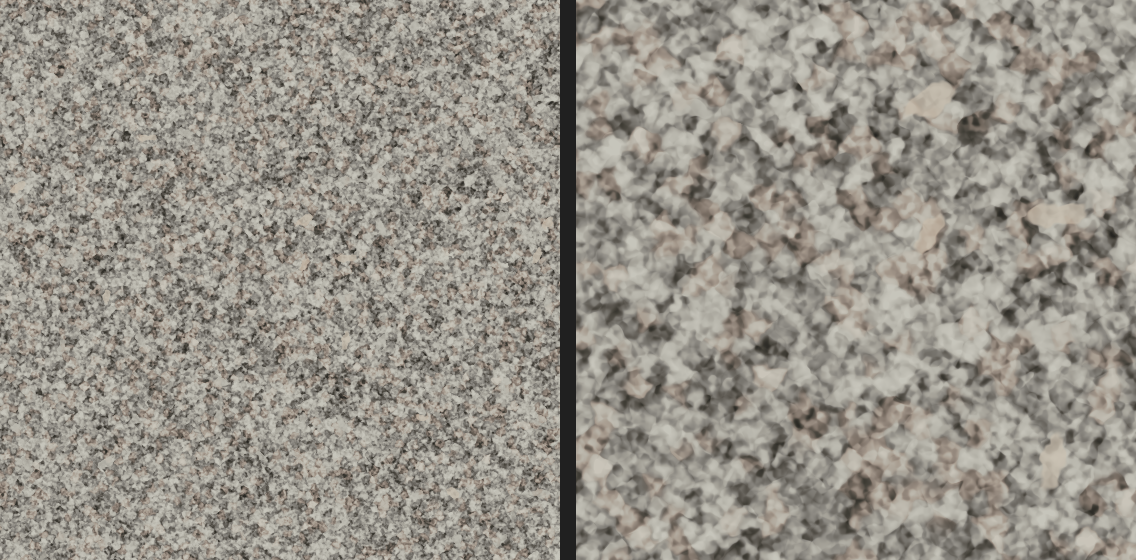
Left, the full canvas; right, a detail of the centre.
Give the GLSL for this texture, as a WebGL 1 fragment shader.

```glsl
precision highp float;
// Polished grey granite: three sizes of soft cellular noise (grains, specks, grit)
// add up to one roughly normal tone, which a ramp of mineral colours turns to stone.
// Sparse ragged ellipses add the larger pale feldspar crystals.

uniform vec2 u_resolution;

// Cells across the canvas
const float GRAIN_SCALE = 80.0;
const float SPECK_SCALE = 165.0;
const float GRIT_SCALE = 290.0;
const float CRYSTAL_SCALE = 14.0;

// Share of each layer in the tone
const float GRAIN_WEIGHT = 0.60;
const float SEAM_WEIGHT = 0.30;
const float SPECK_WEIGHT = 0.56;
const float GRIT_WEIGHT = 0.44;
const float MOTTLE_WEIGHT = 0.10;

const float CRYSTAL_CHANCE = 0.34;
const float TAUPE_CHANCE = 0.24;

// Mineral colours from dark mica to pale feldspar
const vec3 BLACK_MICA = vec3(0.15, 0.145, 0.13);
const vec3 DARK_MICA = vec3(0.25, 0.24, 0.21);
const vec3 BROWN_GREY = vec3(0.37, 0.35, 0.32);
const vec3 SMOKY_QUARTZ = vec3(0.47, 0.45, 0.42);
const vec3 GREY_QUARTZ = vec3(0.55, 0.53, 0.50);
const vec3 GREY_FELDSPAR = vec3(0.64, 0.62, 0.58);
const vec3 PALE_FELDSPAR = vec3(0.72, 0.71, 0.67);
const vec3 WHITE_FELDSPAR = vec3(0.78, 0.77, 0.73);
const vec3 TAUPE_TINT = vec3(0.022, -0.006, -0.018);
const vec3 COOL_TINT = vec3(-0.006, 0.002, 0.006);
const vec3 CREAM_TINT = vec3(0.035, 0.012, -0.005);

vec3 hash3(vec2 cell) {
  vec3 h = fract(cell.xyx * vec3(0.1031, 0.1030, 0.0973));
  h += dot(h, h.yxz + 33.33);
  return fract((h.xxy + h.yzz) * h.zyx);
}

mat2 rotation(float angle) {
  float c = cos(angle), s = sin(angle);
  return mat2(c, s, -s, c);
}

// Soft cellular noise: x = blended cell tone, y = distance to seam, z = cell tint
vec3 cellular(vec2 p, float sharpness) {
  vec2 base = floor(p);
  float nearest = 8.0, second = 8.0, total = 0.0;
  vec2 blend = vec2(0.0);
  for (int j = -1; j <= 1; j++) {
    for (int i = -1; i <= 1; i++) {
      vec2 cell = base + vec2(float(i), float(j));
      vec3 site = hash3(cell);
      vec2 toSite = cell + site.xy - p;
      float d2 = dot(toSite, toSite);
      float weight = exp(-sharpness * d2);
      float taupe = step(1.0 - TAUPE_CHANCE, hash3(cell + 57.0).x);
      blend += weight * vec2(site.z, taupe);
      total += weight;
      second = min(second, max(nearest, d2));
      nearest = min(nearest, d2);
    }
  }
  return vec3(blend.x / total, sqrt(second) - sqrt(nearest), blend.y / total);
}

// Layered sines that roughen the outlines of the grains
vec2 roughen(vec2 p) {
  vec2 wave = sin(p.yx * vec2(310.0, 287.0) + 2.3 * sin(p * vec2(173.0, 191.0)));
  vec2 ripple = sin(p.yx * vec2(743.0, 691.0) + 2.0 * sin(p * vec2(419.0, 457.0)));
  return p + 0.0014 * wave + 0.0005 * ripple;
}

// Sparse elongated crystals: x = coverage, y = random tint
vec2 crystals(vec2 p) {
  vec2 cell = floor(p);
  vec3 place = hash3(cell + 211.0);
  vec3 form = hash3(cell + 389.0);
  vec2 local = fract(p) - 0.5 - 0.4 * (place.xy - 0.5);
  local = rotation(form.x * 6.2832) * local;
  vec2 radius = vec2(mix(0.13, 0.25, form.y), mix(0.07, 0.12, form.z));
  float inside = 1.0 - smoothstep(0.85, 1.12, length(local / radius));
  return vec2(inside * step(place.z, CRYSTAL_CHANCE), fract(form.y * 17.0));
}

float rise(float low, float high, float x) {
  return clamp((x - low) / (high - low), 0.0, 1.0);
}

// Knots are normal quantiles, so each mineral gets its share of the area
vec3 mineral(float tone) {
  vec3 color = mix(BLACK_MICA, DARK_MICA, rise(-3.1, -2.33, tone));
  color = mix(color, BROWN_GREY, rise(-2.33, -1.65, tone));
  color = mix(color, SMOKY_QUARTZ, rise(-1.65, -1.06, tone));
  color = mix(color, GREY_QUARTZ, rise(-1.06, -0.50, tone));
  color = mix(color, GREY_FELDSPAR, rise(-0.50, 0.13, tone));
  color = mix(color, PALE_FELDSPAR, rise(0.13, 1.04, tone));
  return mix(color, WHITE_FELDSPAR, rise(1.04, 2.4, tone));
}

void main() {
  vec2 uv = gl_FragCoord.xy / min(u_resolution.x, u_resolution.y);
  vec2 p = roughen(uv);

  vec3 grain = cellular(rotation(0.4) * p * GRAIN_SCALE + 300.0, 11.0);
  vec3 speck = cellular(rotation(1.1) * p * SPECK_SCALE + 500.0, 6.5);
  vec3 grit = cellular(rotation(0.7) * uv * GRIT_SCALE + 700.0, 4.5);
  vec2 sway = sin(uv * vec2(23.0, 29.0) + 2.0 * sin(uv.yx * vec2(17.0, 13.0)));

  // Each layer is centred and scaled to unit spread before weighting
  float tone = GRAIN_WEIGHT * (grain.x - 0.5) / 0.265
             + SEAM_WEIGHT * (grain.y - 0.29) / 0.21
             + SPECK_WEIGHT * (speck.x - 0.5) / 0.24
             + GRIT_WEIGHT * (grit.x - 0.5) / 0.21
             + MOTTLE_WEIGHT * (sway.x + sway.y);

  vec2 crystal = crystals(p * CRYSTAL_SCALE);
  tone = mix(tone, 1.05 + 0.3 * tone, 0.9 * crystal.x);

  // Taupe shows in the middle tones, cream in a few crystals
  float midTone = rise(-2.2, -1.0, tone) * (1.0 - 0.7 * rise(0.0, 1.0, tone));
  vec3 color = mineral(tone) + mix(COOL_TINT, TAUPE_TINT, grain.z) * midTone;
  color += CREAM_TINT * crystal.x * step(0.8, crystal.y);
  gl_FragColor = vec4(color, 1.0);
}
```
